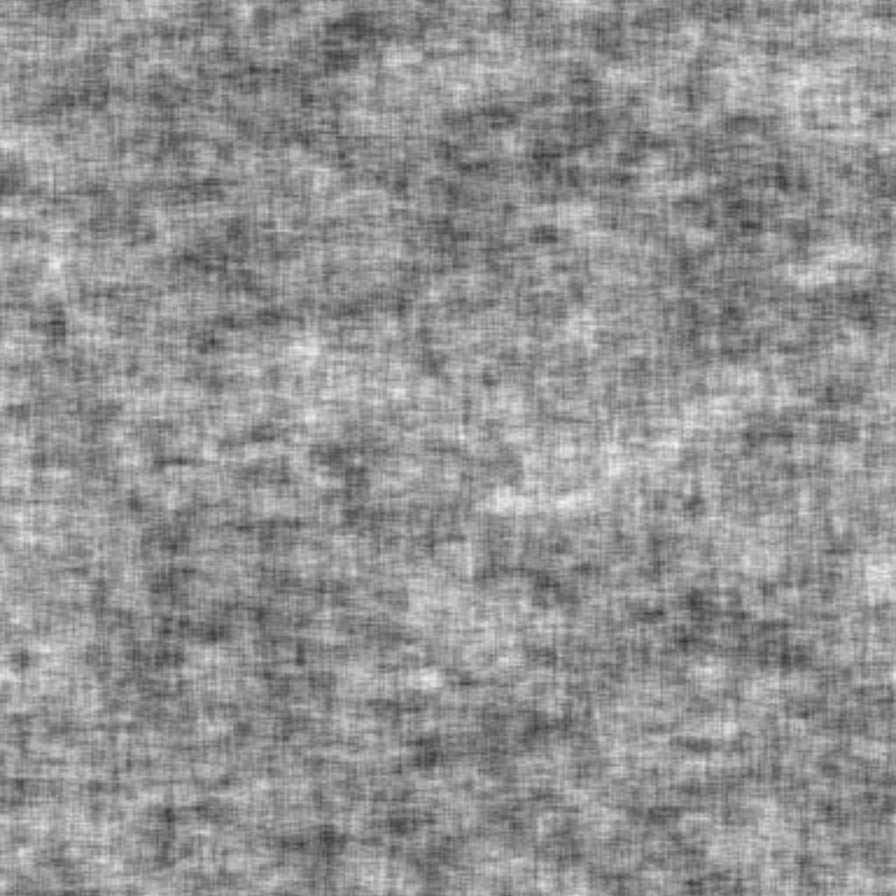
Reproduce this texture procedurally as a Shadertoy shader.

```glsl
float hash(vec2 cell, float seed) {
    vec3 p = fract(vec3(cell, seed) * vec3(0.1031, 0.1137, 0.0973));
    p += dot(p, p.yzx + 33.33);
    return fract((p.x + p.y) * p.z);
}

// Value noise in -0.5..0.5 that wraps after a whole number of cells
float wrapNoise(vec2 uv, vec2 cells, float seed) {
    vec2 p = uv * cells + seed * vec2(0.37, 0.61);
    vec2 cell = floor(p);
    vec2 blend = smoothstep(0.0, 1.0, p - cell);
    vec2 low = mod(cell, cells);
    vec2 high = mod(cell + 1.0, cells);
    float bottom = mix(hash(low, seed), hash(vec2(high.x, low.y), seed), blend.x);
    float top = mix(hash(vec2(low.x, high.y), seed), hash(high, seed), blend.x);
    return mix(bottom, top, blend.y) - 0.5;
}

// Cloudy blotches, slightly wider than tall, strongest at middle sizes
float blotches(vec2 uv) {
    float sum = 0.0;
    for (int i = 0; i < 7; i++) {
        float octave = float(i);
        float weight = 0.1 + 0.11 * exp(-0.5 * (octave - 3.0) * (octave - 3.0));
        sum += weight * wrapNoise(uv, vec2(3.0, 5.0) * exp2(octave), octave + 1.0);
    }
    return sum;
}

// Crossed fine streaks along both axes
float threads(vec2 uv) {
    float sum = 0.0;
    for (int i = 0; i < 3; i++) {
        float along = 16.0 * exp2(float(i));
        float across = along * 6.0;
        sum += wrapNoise(uv, vec2(along, across), float(i) + 11.0);
        sum += wrapNoise(uv, vec2(across, along), float(i) + 21.0);
    }
    return 0.1 * sum;
}

void mainImage(out vec4 fragColor, in vec2 fragCoord) {
    vec2 uv = fragCoord / iResolution.xy;
    float grey = 0.565 + blotches(uv) + threads(uv);
    fragColor = vec4(vec3(clamp(grey, 0.0, 1.0)), 1.0);
}
```
